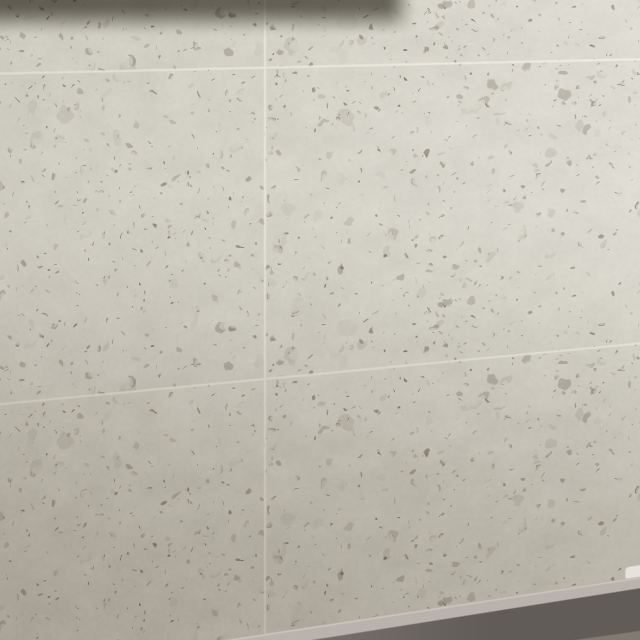
Reproduce this texture procedurally as a Shadertoy shader.

```glsl
// Pale stone wall tiles in slight perspective, with thin light joints, above a ledge.
// Rows are fitted between two sloping joints, and the chip print repeats per row.
// Chips are jittered ellipses and crescents in several sizes; light fades downward.

#define JOINT_X 0.414            // vertical joint
#define JOINT_HALF 0.0017        // half the joint width
#define LOWER_JOINT vec2(0.3685, 0.095)   // height at left, slope
#define UPPER_JOINT vec2(0.8850, 0.0225)
#define LEDGE_TOP vec2(-0.0530, 0.152)
#define LEDGE_BASE vec2(-0.0771, 0.158)
#define STONE_DARK vec3(0.67, 0.65, 0.60)
#define STONE_LIGHT vec3(0.84, 0.83, 0.79)
#define CHIP_COLOR vec3(0.36, 0.33, 0.26)
#define LEDGE_COLOR vec3(0.73, 0.70, 0.68)
#define RECESS_COLOR vec3(0.38, 0.36, 0.34)
#define GRAIN 0.028

vec3 hash3(vec2 p) {
    vec3 q = fract(p.xyx * vec3(0.1031, 0.1030, 0.0973));
    q += dot(q, q.yxz + 33.33);
    return fract((q.xxy + q.yzz) * q.zyx);
}

float noise(vec2 p) {
    vec2 i = floor(p), f = fract(p);
    f = f * f * (3.0 - 2.0 * f);
    return mix(mix(hash3(i).x, hash3(i + vec2(1, 0)).x, f.x),
               mix(hash3(i + vec2(0, 1)).x, hash3(i + vec2(1, 1)).x, f.x), f.y);
}

float fbm(vec2 p) {
    float sum = 0.0, amp = 0.5;
    for (int i = 0; i < 4; i++) {
        sum += amp * noise(p);
        p = p * 2.03 + 17.1;
        amp *= 0.5;
    }
    return sum;
}

float lineHeight(vec2 line, float x) { return line.x + line.y * x; }

// 1 below the edge, 0 above it
float below(float d, float soft) { return 1.0 - smoothstep(-soft, soft, d); }

// Coverage by one size of chip: one random ellipse or crescent per occupied cell
float chips(vec2 p, float cell, float radius, float density, float soft) {
    vec2 g = p / cell, id = floor(g);
    float cover = 0.0;
    for (int j = -1; j <= 1; j++)
    for (int i = -1; i <= 1; i++) {
        vec2 c = id + vec2(i, j);
        vec3 place = hash3(c + 41.0), form = hash3(c + 171.7);
        float cluster = smoothstep(0.2, 0.75, noise(c * cell * 7.0 + 5.0));
        float angle = 6.2832 * form.x;
        vec2 d = (g - c - place.xy) * cell;
        d = mat2(cos(angle), -sin(angle), sin(angle), cos(angle)) * d;
        d.y *= 1.0 + 1.6 * form.y;
        float r = radius * mix(0.4, 1.0, form.z * form.z);
        float shape = below(length(d) - r, soft);
        float hollow = below(length(d - vec2(0.2, 0.5) * r) - 0.7 * r, soft);
        shape *= 1.0 - 0.7 * hollow * step(0.6, fract(form.y * 7.0));
        shape *= step(place.z, density * (0.35 + cluster));
        cover = max(cover, shape * mix(0.3, 1.0, fract(form.x * 13.0)));
    }
    return cover;
}

void mainImage(out vec4 fragColor, in vec2 fragCoord) {
    vec2 uv = fragCoord / iResolution.xy;
    float px = 1.0 / iResolution.y;

    // Tile coordinates: row 0 lies between the two sloping joints
    float lower = lineHeight(LOWER_JOINT, uv.x);
    float rowHeight = lineHeight(UPPER_JOINT, uv.x) - lower;
    float row = (uv.y - lower) / rowHeight;
    float column = step(JOINT_X, uv.x);
    vec2 tile = vec2(uv.x - JOINT_X, fract(row) * 0.48) + column * vec2(3.7, 1.9);

    // Stone lit from the upper right, with mottling and fine grain
    float light = mix(0.08, 0.95, smoothstep(0.0, 0.75, uv.y)) + 0.36 * (uv.x - 0.4);
    vec3 color = mix(STONE_DARK, STONE_LIGHT, light);
    color += 0.045 * (fbm(tile * vec2(22.0, 30.0)) - 0.47);
    color += GRAIN * (fbm(uv * 190.0) - 0.47);

    // Chips: large and faint first, then smaller and darker
    vec2 warped = tile + 0.006 * (vec2(noise(tile * 130.0), noise(tile * 130.0 + 50.0)) - 0.5);
    float soft = max(px, 0.0009);
    for (int i = 0; i < 4; i++) {
        float k = float(i);
        float cell = 0.052 * pow(0.71, k);
        float radius = 0.017 * pow(0.57, k);
        float strength = 0.13 + 0.19 * k;
        float cover = chips(warped + 2.3 * k, cell, radius, 0.42, soft);
        color = mix(color, CHIP_COLOR * (0.85 + 0.25 * light), cover * strength);
    }

    // Joints
    float toRowJoint = abs(fract(row + 0.5) - 0.5) * rowHeight;
    float toJoint = min(toRowJoint, abs(uv.x - JOINT_X));
    vec3 jointColor = mix(STONE_DARK, STONE_LIGHT, light) * 1.08 + 0.015;
    color = mix(color, jointColor, 0.85 * below(toJoint - JOINT_HALF, px));

    // Soft shadow cast along the top left
    float shadow = smoothstep(0.94, 0.995, uv.y) * (1.0 - smoothstep(0.60, 0.655, uv.x));
    color *= mix(vec3(1.0), vec3(0.47, 0.46, 0.43), shadow);

    // Rounded end piece resting on the ledge
    float overLedge = uv.y - lineHeight(LEDGE_TOP, uv.x);
    vec2 box = abs(vec2(uv.x - 1.005, overLedge - 0.008)) - vec2(0.022, 0.004);
    float piece = length(max(box, 0.0)) - 0.006;
    color = mix(color, vec3(0.90, 0.89, 0.87), below(piece, px));

    // Ledge with a bright upper edge, then the dark recess and the floor below
    color = mix(color, LEDGE_COLOR, below(overLedge, px));
    color = mix(color, vec3(0.84, 0.82, 0.79), 0.7 * below(abs(overLedge + 0.002) - 0.001, px));
    float overBase = uv.y - lineHeight(LEDGE_BASE, uv.x);
    vec3 recess = RECESS_COLOR + 0.07 * (1.0 - smoothstep(0.5, 0.8, uv.x));
    color = mix(color, recess, below(overBase, px));
    float overFloor = uv.y - 0.14 * (uv.x - 0.898);
    color = mix(color, vec3(0.50, 0.48, 0.44), below(overFloor, px) * below(overBase, px)
                * step(0.88, uv.x));

    fragColor = vec4(clamp(color, 0.0, 1.0), 1.0);
}
```
